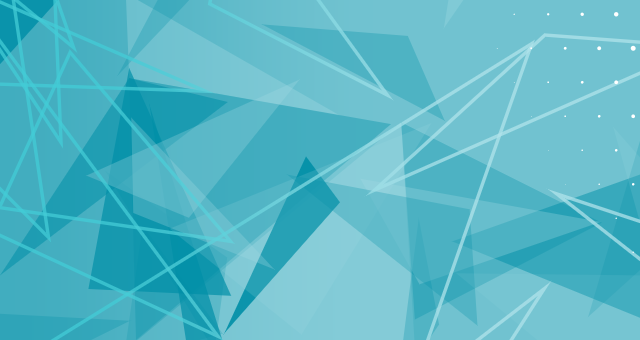
Give the GLSL for this background, as a Shadertoy shader.

```glsl
// Abstract teal background: overlapping translucent triangles shade one tone
// that runs from deep to pale teal. Hashed slender outlines cross above them,
// and a staggered grid of white dots fades in at the upper right.

const vec3 DEEP = vec3(0.0, 0.56, 0.655);
const vec3 PALE = vec3(0.64, 0.853, 0.888);
const vec3 LINE_LEFT = vec3(0.26, 0.80, 0.84);
const vec3 LINE_RIGHT = vec3(0.69, 0.89, 0.92);
const float TONE_LEFT = 0.40;
const float TONE_RIGHT = 0.69;
const int SHARD_COUNT = 15;
const int OUTLINE_COUNT = 11;
const float LINE_WIDTH = 0.0100;
const float LINE_ALPHA = 0.75;
const float DOT_SPACING = 0.1;
const float DOT_RADIUS = 0.0075;
const float SHARD_SEED = 7.0;
const float OUTLINE_SEED = 41.0;

vec3 hash3(float n) {
    vec3 p = fract(vec3(n) * vec3(0.1031, 0.1030, 0.0973));
    p += dot(p, p.yzx + 33.33);
    return fract((p.xxy + p.yzz) * p.zyx);
}

float cross2(vec2 a, vec2 b) { return a.x * b.y - a.y * b.x; }

// Signed distance to the infinite line through a and b.
float edge(vec2 p, vec2 a, vec2 b) {
    return cross2(p - a, b - a) / length(b - a);
}

// Negative inside; the max of edge distances keeps mitred corners.
float triangle(vec2 p, vec2 a, vec2 b, vec2 c) {
    float turn = sign(cross2(b - a, c - a));
    return max(max(turn * edge(p, a, b), turn * edge(p, b, c)), turn * edge(p, c, a));
}

float coverage(float d) { return clamp(0.5 - d * iResolution.y, 0.0, 1.0); }

// Evenly spread points from a low-discrepancy sequence.
vec2 apexOf(float id, float aspect) {
    return fract(id * vec2(0.7549, 0.5698) + 0.37) * vec2(aspect, 1.0);
}

vec2 heading(float angle) { return vec2(cos(angle), sin(angle)); }

// Slender triangle with a hashed direction, spread and length.
float shard(vec2 p, float id, float aspect, float minLength, float maxLength) {
    vec3 h = hash3(id + 0.5);
    vec2 apex = apexOf(id, aspect);
    float angle = 6.2832 * h.x;
    float spread = mix(0.13, 0.40, h.y);
    float reach = mix(minLength, maxLength, h.z);
    vec2 b = apex + reach * heading(angle - spread);
    vec2 c = apex + reach * mix(0.6, 1.0, h.y) * heading(angle + spread);
    return triangle(p, apex, b, c);
}

// Blends the tone towards a target inside one large triangle.
void plane(inout float tone, vec2 p, vec2 a, vec2 b, vec2 c, float target, float alpha) {
    tone = mix(tone, target, alpha * coverage(triangle(p, a, b, c)));
}

float largePlanes(float tone, vec2 p) {
    vec2 hub = vec2(0.38, 0.77);
    vec2 rightHub = vec2(1.18, 0.64);
    plane(tone, p, hub, vec2(0.37, 1.02), vec2(1.0, 0.66), 1.0, 0.35);
    plane(tone, p, rightHub, vec2(0.38, -0.02), vec2(1.22, -0.02), 1.0, 0.38);
    plane(tone, p, hub, vec2(1.15, 0.635), vec2(0.40, 0.0), 0.25, 0.60);
    plane(tone, p, vec2(0.0, 0.19), hub, vec2(0.67, 0.70), 0.0, 0.55);
    plane(tone, p, vec2(0.38, 0.80), vec2(0.68, 0.13), vec2(0.26, 0.15), 0.0, 0.70);
    plane(tone, p, vec2(0.44, 0.69), vec2(0.66, -0.02), vec2(0.55, -0.02), 0.0, 0.70);
    plane(tone, p, vec2(-0.01, 1.01), vec2(0.18, 1.01), vec2(-0.01, 0.80), 0.0, 0.85);
    plane(tone, p, vec2(0.90, 0.54), vec2(1.0, 0.405), vec2(0.66, 0.02), 0.0, 0.90);
    plane(tone, p, rightHub, vec2(1.77, 0.345), vec2(1.22, 0.06), 0.2, 0.45);
    plane(tone, p, vec2(1.33, 0.29), vec2(1.92, 0.50), vec2(1.92, 0.05), 0.0, 0.50);
    return tone;
}

// Dots grow towards the right edge and shrink down the canvas.
float dots(vec2 p, float aspect) {
    vec2 origin = vec2(aspect - 0.07, 0.958);
    vec2 q = (p - origin) / DOT_SPACING;
    float stagger = 0.5 * mod(floor(q.y + 0.5), 2.0);
    vec2 cell = floor(vec2(q.x - stagger, q.y) + 0.5) + vec2(stagger, 0.0);
    vec2 center = origin + cell * DOT_SPACING;
    float size = 1.0 + (center.x - aspect) / 0.48 - 1.2 * max(0.0, 0.86 - center.y);
    float radius = DOT_RADIUS * clamp(size, 0.0, 1.0);
    return coverage(length(p - center) - radius) * step(0.05, size);
}

void mainImage(out vec4 fragColor, in vec2 fragCoord) {
    vec2 p = fragCoord / iResolution.y;
    float aspect = iResolution.x / iResolution.y;
    float across = p.x / aspect;

    // Base gradient and large facets
    float tone = mix(TONE_LEFT, TONE_RIGHT, smoothstep(0.0, 0.6, across));
    tone = largePlanes(tone, p);

    // Scattered translucent shards, paler towards the right
    for (int i = 0; i < SHARD_COUNT; i++) {
        float id = float(i) + SHARD_SEED;
        vec3 h = hash3(id + 100.0);
        float paleChance = mix(0.25, 0.65, apexOf(id, aspect).x / aspect);
        float target = step(h.x, paleChance);
        float alpha = mix(0.10, 0.32, h.y);
        tone = mix(tone, target, alpha * coverage(shard(p, id, aspect, 0.4, 1.0)));
    }
    vec3 color = mix(DEEP, PALE, tone);

    // Crossing outlines
    vec3 lineColor = mix(LINE_LEFT, LINE_RIGHT, smoothstep(0.15, 0.75, across));
    for (int i = 0; i < OUTLINE_COUNT; i++) {
        float d = shard(p, float(i) + OUTLINE_SEED, aspect, 0.7, 1.7);
        color = mix(color, lineColor, LINE_ALPHA * coverage(abs(d) - 0.5 * LINE_WIDTH));
    }

    color = mix(color, vec3(1.0), dots(p, aspect));
    fragColor = vec4(color, 1.0);
}
```
